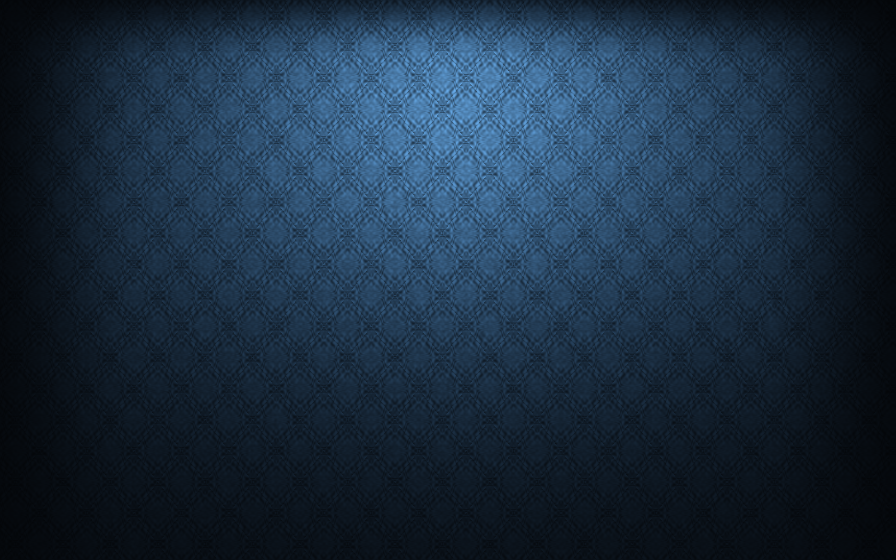
Reproduce this pattern procedurally as a WebGL 2 fragment shader.

```glsl
#version 300 es
precision highp float;
// Dark blue damask wallpaper lit by a soft lamp near the top.
// A diagonal lattice repeats scalloped medallions with mirrored, curling
// borders; a broad falloff, an edge vignette and faint grain shade it.

uniform vec2 u_resolution;
out vec4 fragColor;

float hash(vec2 p) {
    return fract(sin(dot(p, vec2(127.1, 311.7))) * 43758.5453);
}

float valueNoise(vec2 p) {
    vec2 cell = floor(p), f = fract(p);
    f = f * f * (3.0 - 2.0 * f);
    return mix(mix(hash(cell), hash(cell + vec2(1, 0)), f.x),
               mix(hash(cell + vec2(0, 1)), hash(cell + vec2(1, 1)), f.x), f.y);
}

// Brightness factor of the woven ornament.
float damask(vec2 p) {
    vec2 period = vec2(0.0847, 0.111);
    vec2 q = (p - vec2(-0.01, 0.528)) / period;
    vec2 c = fract(vec2(q.x + q.y, q.x - q.y) + 0.5) - 0.5;
    vec2 offset = 0.5 * vec2(c.x + c.y, c.x - c.y) * period;
    float radius = length(offset);
    float angle = atan(offset.y, offset.x + 1e-6);

    // Pale medallion with eight shallow petals
    float petals = 0.020 + 0.003 * cos(8.0 * angle);
    float medallion = 1.0 - smoothstep(petals - 0.010, petals + 0.007, radius);

    // Curling strokes, mirrored about both axes of each cell
    float band = smoothstep(0.22, 0.46, max(abs(c.x), abs(c.y)));
    vec2 folded = abs(offset);
    float curl = 5.0 * (valueNoise(folded * 110.0 + 7.0) - 0.5);
    float strokes = sin(folded.x * 500.0 + curl) * sin(folded.y * 480.0 - curl);
    float sprigs = valueNoise(folded * 190.0 + 31.0) - 0.5;

    // Uneven cloth breaks up the repeat
    float cloth = valueNoise(p * 130.0) - 0.5;

    float tone = 0.96 + 0.05 * medallion - 0.06 * band;
    tone += (0.26 * strokes + 0.20 * sprigs) * (1.0 - 0.75 * medallion);
    return tone + 0.12 * cloth;
}

// Lamp falloff: wide below the hot spot, cut off sharply at the top.
float lamp(vec2 p) {
    vec2 d = abs(p - vec2(0.02, 0.82));
    float width = 0.57 + 0.45 * max(0.82 - p.y, 0.0);
    float glow = exp(-pow(d.y / 0.465, 1.6) - pow(d.x / width, 1.6));
    float topFade = smoothstep(1.06, 0.89, p.y + 0.04 * p.x * p.x);
    float sideFade = smoothstep(0.87, 0.55, abs(p.x));
    return 0.04 + 0.93 * glow * topFade * sideFade;
}

void main() {
    // Height spans 0 to 1; x is centred
    vec2 p = (gl_FragCoord.xy - vec2(0.5 * u_resolution.x, 0.0)) / u_resolution.y;

    float light = lamp(p);
    float grain = 0.16 * (valueNoise(p * 240.0) - 0.5);
    float shade = light * (damask(p) + grain);

    // Blue ramp, slightly paler in the highlights
    vec3 color = shade * mix(vec3(0.29, 0.52, 0.75), vec3(0.32, 0.53, 0.72), light);
    color += vec3(0.005, 0.007, 0.012);
    fragColor = vec4(color, 1.0);
}
```
